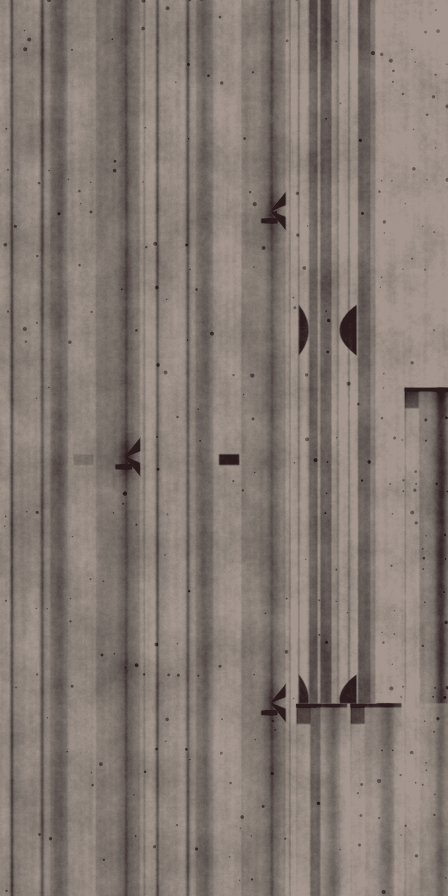
A WebGL 1 fragment shader for this texture:

```glsl
precision highp float;
// Weathered stone wall: two staggered fluted columns, a group of narrow
// pilasters and three capped blocks. All parts add to one darkness value,
// worn by gradient noise and pits, then coloured through a three-tone ramp.
uniform vec2 u_resolution;

#define LIGHT vec3(0.645, 0.590, 0.557)
#define MID vec3(0.405, 0.365, 0.355)
#define DARK vec3(0.170, 0.105, 0.115)
#define COLUMN_WIDTH 32.5
#define NOTCH_SPACING 109.8
#define LOBE_SPACING 82.5
#define BLOCK_SPACING 12.1
#define LEDGE 43.0
#define PIT_CELL 2.4
#define PIT_DENSITY 0.07
#define STAIN 0.17
#define EDGE 0.28

float hash(vec2 p) {
  vec3 q = fract(p.xyx * 0.1031);
  q += dot(q, q.yzx + 33.33);
  return fract((q.x + q.y) * q.z);
}

float corner(vec2 cell, vec2 offset) {
  float a = 6.2832 * hash(cell);
  return dot(vec2(cos(a), sin(a)), offset);
}

float gradientNoise(vec2 p) {
  vec2 i = floor(p), f = fract(p), u = f * f * f * (f * (f * 6.0 - 15.0) + 10.0);
  vec2 e = vec2(1.0, 0.0);
  return mix(mix(corner(i, f), corner(i + e, f - e), u.x),
             mix(corner(i + e.yx, f - e.yx), corner(i + 1.0, f - 1.0), u.x), u.y);
}

float fbm(vec2 p) {
  float sum = 0.0, gain = 1.0;
  for (int i = 0; i < 4; i++) {
    sum += gain * gradientNoise(p);
    p = p * 2.1 + 17.3;
    gain *= 0.6;
  }
  return sum;
}

float inside(float d) { return smoothstep(-EDGE, EDGE, d); }
float slab(float x, float a, float b) { return inside(x - a) * inside(b - x); }
float groove(float x, float c, float w) { x = (x - c) / w; return exp(-x * x); }
float fade(float x, float a, float w) { return inside(x - a) * exp(-max(x - a, 0.0) / w); }

// Moulding profile of one wide column
float flutes(float x) {
  float t = 0.43 * (groove(x, 2.6, 0.4) + groove(x, 9.4, 0.45));
  t += 0.17 * fade(x, 2.6, 2.5) + 0.1 * fade(x, 9.4, 2.0);
  t += 0.27 * groove(x, 13.2, 1.7) + 0.12 * slab(x, 11.2, 15.1);
  t += 0.17 * slab(x, 21.4, 31.2) + 0.22 * groove(x, 28.2, 1.7);
  return t + 0.15 * groove(x, 28.2, 0.4) + 0.15 * groove(x, 32.2, 0.25);
}

// Forked notch: two mirrored wedges, a left fin and a soot halo
float notch(vec2 q) {
  float h = abs(q.y);
  float wedge = slab(q.x, 0.0, 3.1) * inside(h - 0.35 * q.x - 0.2) * inside(1.3 * q.x + 0.3 - h);
  float fin = slab(q.x, -2.4, 1.2) * slab(q.y, -2.7, -1.7);
  float soot = exp(-q.x * q.x / 5.0 - q.y * q.y / 30.0);
  return 0.75 * max(wedge, fin) + 0.3 * soot;
}

// Half lens with its flat side at d = 0
float lobe(float d, float y, float bulge) {
  return inside(d) * inside(bulge * (1.0 - y * y / 32.0) - d);
}

float pilasters(vec2 p) {
  float bands = 0.4 * slab(p.x, 69.0, 70.9) + 0.43 * slab(p.x, 71.5, 74.0);
  bands += 0.5 * slab(p.x, 79.9, 82.7) + 0.25 * slab(p.x, 82.7, 83.8);
  bands += 0.12 * slab(p.x, 68.6, 75.0);
  float ends = groove(p.y, 48.0, 14.0) + groove(p.y, 200.0, 18.0);
  float t = bands * (0.88 + 0.3 * ends);
  t += 0.28 * (groove(p.x, 66.7, 0.3) + groove(p.x, 75.4, 0.35) + groove(p.x, 77.9, 0.3));
  float y = mod(p.y - LEDGE - 0.8 + 0.5 * LOBE_SPACING, LOBE_SPACING) - 0.5 * LOBE_SPACING;
  float lobes = max(lobe(p.x - 66.7, y, 2.2), lobe(79.6 - p.x, y, 3.8));
  return mix(t, 0.95, lobes * inside(100.0 - abs(p.y - 85.0)));
}

// Three stepped blocks, the last one taller and paler
float blocks(vec2 p) {
  float t = 0.0;
  for (int i = 0; i < 3; i++) {
    float k = float(i), tall = step(1.5, k);
    vec2 q = p - vec2(66.1 + BLOCK_SPACING * k, mix(LEDGE, 113.5, tall));
    float face = slab(q.x, 0.0, 11.4) * inside(-q.y);
    float mark = 0.3 * groove(q.x, 8.2, 1.4) + 0.1 * slab(q.x, 3.3, 9.8);
    mark += 0.3 * (1.0 - step(0.5, k)) * slab(q.x, 3.1, 5.4);
    mark += 0.2 * fade(-q.y, 0.0, 4.0) + mix(0.6, 0.25, tall) * slab(q.y, -0.9, 0.2);
    mark += mix(0.55, 0.25, tall) * slab(q.x, 0.0, 3.2) * slab(q.y, -4.6, 0.0);
    t += face * (mark + 0.12 * groove(q.x, 0.0, 0.4));
  }
  return t;
}

float pits(vec2 p) {
  vec2 cell = floor(p / PIT_CELL), f = p - cell * PIT_CELL;
  vec2 centre = PIT_CELL * (0.25 + 0.5 * vec2(hash(cell + 7.0), hash(cell + 19.0)));
  float radius = mix(0.1, 0.42, pow(hash(cell + 31.0), 2.0));
  float chance = PIT_DENSITY * (p.x > 84.0 ? 2.2 : 1.0);
  return step(hash(cell), chance) * (1.0 - smoothstep(radius - 0.1, radius + 0.2, length(f - centre)));
}

void main() {
  vec2 p = gl_FragCoord.xy / u_resolution * vec2(100.0, 200.0); // percent of width
  float column = floor(p.x / COLUMN_WIDTH);
  float x = p.x - column * COLUMN_WIDTH;
  float t = 0.04;
  if (column < 2.0) {
    float half_ = 0.5 * NOTCH_SPACING;
    float y = mod(p.y - 98.0 - half_ * column + half_, NOTCH_SPACING) - half_;
    t = 0.15 - 0.05 * column + flutes(x) + notch(vec2(x - 28.2, y));
    t += mix(0.2, 0.9, column) * slab(x, 16.4, 20.9) * slab(p.y, 96.2, 98.6);
  } else {
    t += mix(blocks(p), pilasters(p), inside(p.y - LEDGE) * inside(84.0 - p.x));
    t += blocks(p) * inside(p.x - 84.0) * inside(p.y - LEDGE);
  }
  // Wear: broad stains, vertical streaks, fine grain and pits
  t += STAIN * fbm(p * 0.07) + 0.09 * gradientNoise(p * vec2(0.9, 0.025));
  t += 0.07 * fbm(p * 0.8) + 0.06 * gradientNoise(p * 2.3);
  t = clamp(t + 0.5 * pits(p), 0.0, 1.0);
  vec3 colour = mix(mix(LIGHT, MID, min(2.0 * t, 1.0)), DARK, max(2.0 * t - 1.0, 0.0));
  colour.g += 0.05 * t * (1.0 - t) * (1.0 - t);
  gl_FragColor = vec4(colour, 1.0);
}
```
